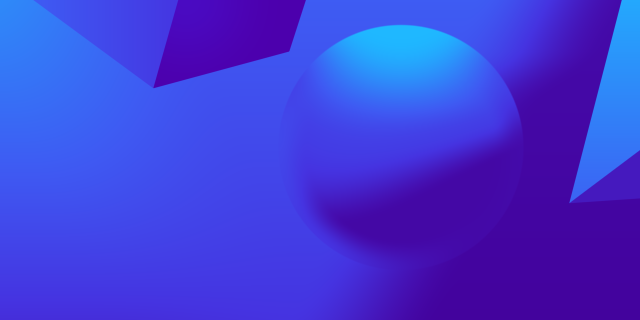
This background is drawn by a WebGL 2 fragment shader. Its source:

```glsl
#version 300 es
precision highp float;
// A shaded sphere and two folded prisms float over a blue-to-violet backdrop.
// Each surface computes a scalar light level, and one shared colour ramp
// turns that level into violet, blue or cyan.

uniform vec2 u_resolution;
out vec4 fragColor;

const vec3 DEEP_VIOLET = vec3(0.26, 0.00, 0.60);
const vec3 VIOLET      = vec3(0.27, 0.05, 0.68);
const vec3 INDIGO      = vec3(0.27, 0.20, 0.88);
const vec3 BLUE        = vec3(0.245, 0.35, 0.95);
const vec3 CYAN        = vec3(0.12, 0.72, 1.00);
const vec3 PURPLE      = vec3(0.30, 0.00, 0.68);
const vec3 PURPLE_LIT  = vec3(0.29, 0.04, 0.76);

const vec2 SPHERE_CENTER = vec2(1.253, 0.539);
const float SPHERE_RADIUS = 0.383;

float linearStep(float a, float b, float x) {
    return clamp((x - a) / (b - a), 0.0, 1.0);
}

// Light level to colour; the level equals the green channel.
vec3 ramp(float level) {
    vec3 color = mix(DEEP_VIOLET, VIOLET, linearStep(0.0, 0.05, level));
    color = mix(color, INDIGO, linearStep(0.05, 0.20, level));
    color = mix(color, BLUE, linearStep(0.20, 0.35, level));
    return mix(color, CYAN, linearStep(0.35, 0.72, level));
}

// Smooth coverage of the half plane to the left of the line from a to b.
float leftOf(vec2 p, vec2 a, vec2 b, float pixel) {
    vec2 d = normalize(b - a);
    vec2 q = p - a;
    return smoothstep(-0.7 * pixel, 0.7 * pixel, d.x * q.y - d.y * q.x);
}

// Bright upper left, dim centre and a slanted violet shadow on the right.
float backdropLevel(vec2 p) {
    float fade = smoothstep(0.1, 0.8, p.x + 0.4 * (p.y - 0.5));
    float lit = mix(0.18 + 0.37 * p.y, 0.20 + 0.16 * p.y, fade);
    float border = 1.15 + 0.45 * p.y + 0.13 * smoothstep(0.65, 0.85, p.y);
    float shadow = smoothstep(-0.25, 0.23, p.x - border);
    float dark = 0.01 + 0.03 * p.y;
    return mix(lit, dark, shadow);
}

// Top light bent around the ball; its lower rim melts into the backdrop.
float sphereLevel(vec2 q, float behind) {
    float tilt = 0.45 * q.x * smoothstep(0.4, -0.5, q.y);
    float bend = (0.3 + 0.6 * smoothstep(0.2, 0.9, q.y)) * q.x * q.x;
    float v = q.y - tilt - bend;
    float level = 0.03 + 0.21 * smoothstep(-0.5, 0.05, v)
                + 0.48 * smoothstep(0.0, 0.9, v);
    float rim = smoothstep(0.75, 1.0, length(q)) * smoothstep(0.6, 0.0, q.y);
    return mix(level, behind + 0.02, 0.75 * rim);
}

// Upper left prism: a blue face and a violet face meeting at a ridge.
vec3 drawLeftPrism(vec3 color, vec2 p, float pixel) {
    vec2 tip = vec2(0.479, 0.724);
    vec2 corner = vec2(0.904, 0.839);
    float body = leftOf(p, vec2(0.104, 1.0), tip, pixel)
               * leftOf(p, tip, corner, pixel)
               * leftOf(p, corner, vec2(0.956, 1.0), pixel);
    vec3 blueFace = ramp(0.36 - 0.33 * (p.x - 0.1));
    float glow = smoothstep(0.3, 0.0, length(p - vec2(0.58, 1.0)));
    vec3 violetFace = mix(PURPLE, PURPLE_LIT, glow);
    float ridge = leftOf(p, tip, vec2(0.557, 1.0), pixel);
    return mix(color, mix(violetFace, blueFace, ridge), body);
}

// Right prism: a tall cyan face over a dark underside.
vec3 drawRightPrism(vec3 color, vec2 p, float pixel) {
    vec2 tip = vec2(1.779, 0.365);
    float body = leftOf(p, vec2(1.943, 1.0), tip, pixel)
               * leftOf(p, tip, vec2(2.0, 0.380), pixel);
    vec3 cyanFace = ramp(mix(0.40, 0.66, linearStep(0.4, 1.0, p.y)));
    float fold = leftOf(p, tip, vec2(2.0, 0.531), pixel);
    return mix(color, mix(ramp(0.10), cyanFace, fold), body);
}

void main() {
    float pixel = 1.0 / u_resolution.y;
    vec2 p = gl_FragCoord.xy * pixel;

    float behind = backdropLevel(p);
    vec3 color = ramp(behind);

    vec2 q = (p - SPHERE_CENTER) / SPHERE_RADIUS;
    float edge = (length(q) - 1.0) * SPHERE_RADIUS;
    float ball = smoothstep(pixel, -pixel, edge);
    color = mix(color, ramp(sphereLevel(q, behind)), ball);

    color = drawLeftPrism(color, p, pixel);
    color = drawRightPrism(color, p, pixel);
    fragColor = vec4(color, 1.0);
}
```
